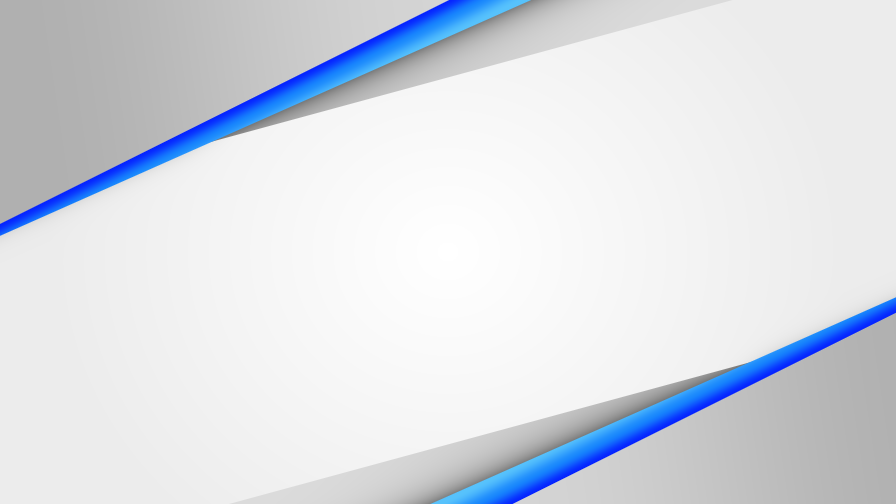
Give the GLSL for this background, as a Shadertoy shader.

```glsl
// Edges are lines (height at x = 0, slope), in units of the canvas height
const vec2 BAND_OUTER = vec2(0.5556, 0.4987);
const vec2 BAND_INNER = vec2(0.5320, 0.4440);
const vec2 FLAP_EDGE  = vec2(0.6046, 0.2720);
const vec2 PIVOT      = vec2(0.9540, 0.5000);  // centre of the half-turn symmetry

const vec3 BLUE_DEEP  = vec3(0.02, 0.14, 1.00);
const vec3 BLUE_MID   = vec3(0.09, 0.52, 0.99);
const vec3 BLUE_LIGHT = vec3(0.34, 0.76, 0.99);
const float BAND_DEPTH = 0.072;

const float CORNER_DARK  = 0.69;
const float CORNER_LIGHT = 0.83;
const float PANEL_RIM    = 0.925;
const float PANEL_FALLOFF = 0.095;
const float FLAP_DARK    = 0.77;
const float FLAP_LIGHT   = 0.86;
const float FLAP_SHADOW  = 0.40;
const float PANEL_SHADOW = 0.07;
const float SHADOW_WIDTH = 0.026;

// Signed distance to a line, positive above it
float above(vec2 p, vec2 line) {
    return (p.y - line.x - line.y * p.x) * inversesqrt(1.0 + line.y * line.y);
}

// Antialiased coverage of the region with positive distance
float cover(float d) {
    return clamp(d * iResolution.y + 0.5, 0.0, 1.0);
}

vec3 bandColor(float depth) {
    float t = clamp(depth / BAND_DEPTH, 0.0, 1.0);
    vec3 lower = mix(BLUE_DEEP, BLUE_MID, smoothstep(0.0, 0.5, t));
    return mix(lower, BLUE_LIGHT, smoothstep(0.4, 1.0, t));
}

void mainImage(out vec4 fragColor, in vec2 fragCoord) {
    vec2 p = fragCoord / iResolution.y;
    vec2 center = 0.5 * iResolution.xy / iResolution.y;

    // Turn the lower right half onto the upper left one
    float side = above(p - PIVOT, vec2(0.0, BAND_INNER.y));
    vec2 q = side < 0.0 ? 2.0 * PIVOT - p : p;
    float outer = above(q, BAND_OUTER);
    float inner = above(q, BAND_INNER);
    float flap = above(q, FLAP_EDGE);
    float shadow = exp(-max(-inner, 0.0) / SHADOW_WIDTH);

    // Panel with a soft central glow
    float r = length((p - center) * vec2(1.0, 1.1));
    float panel = max(1.0 - PANEL_FALLOFF * r, PANEL_RIM);
    float rimShadow = exp(-max(-inner, 0.0) / (0.5 * SHADOW_WIDTH));
    panel -= PANEL_SHADOW * rimShadow * (1.0 - smoothstep(0.35, 0.5, q.x));
    vec3 color = vec3(panel);

    // Shaded flap between panel and band
    float flapGrey = mix(FLAP_DARK, FLAP_LIGHT, smoothstep(0.4, 1.4, q.x));
    flapGrey *= 1.0 - FLAP_SHADOW * shadow;
    color = mix(color, vec3(flapGrey), cover(flap));

    // Blue band over the flap, then the grey corner
    float depth = BAND_OUTER.x + BAND_OUTER.y * q.x - q.y;
    color = mix(color, bandColor(depth), cover(inner));
    float cornerMix = smoothstep(0.05, 0.9, q.x + 0.15 * (q.y - 0.8));
    color = mix(color, vec3(mix(CORNER_DARK, CORNER_LIGHT, cornerMix)), cover(outer));

    fragColor = vec4(color, 1.0);
}
```
